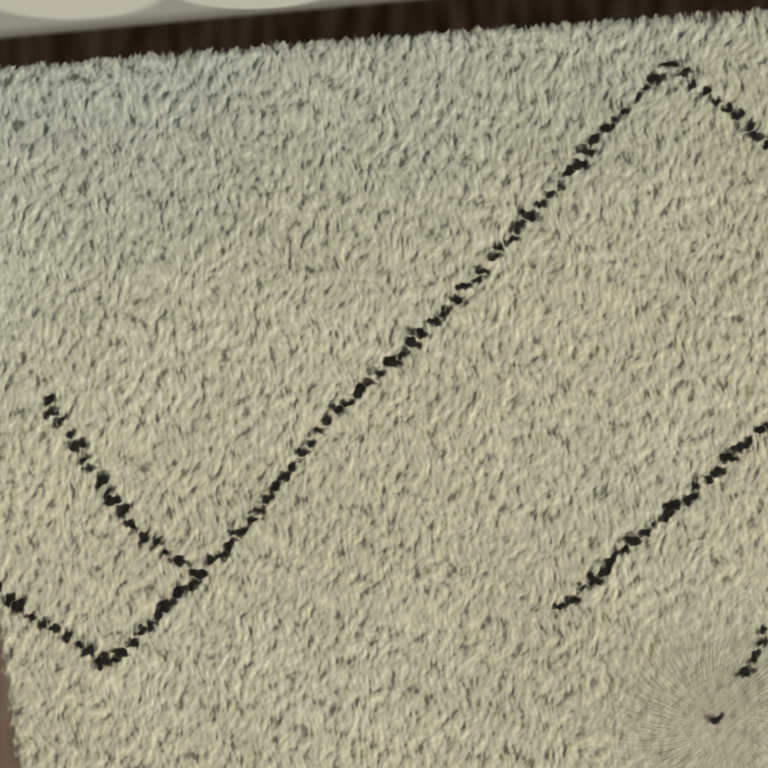
Reproduce this texture procedurally as a Shadertoy shader.

```glsl
// A cream shag rug seen from above, with broken dark zigzag lines, on a dark floor.
// The pile is stretched, warped gradient noise lit from one side; the lines are
// polylines split into cells, each cell holding one jittered, ragged ellipse.

vec2 hash2(vec2 p) {
    vec3 q = fract(vec3(p.xyx) * vec3(0.1031, 0.1030, 0.0973));
    q += dot(q, q.yzx + 33.33);
    return fract((q.xx + q.yz) * q.zy);
}

float cornerSlope(vec2 cell, vec2 offset) {
    float angle = 6.2832 * hash2(cell + 200.0).x;
    return dot(vec2(cos(angle), sin(angle)), offset);
}

float gradientNoise(vec2 p) {
    vec2 i = floor(p), f = p - i;
    vec2 w = f * f * f * (f * (f * 6.0 - 15.0) + 10.0);
    vec2 e = vec2(1, 0);
    return mix(mix(cornerSlope(i, f), cornerSlope(i + e, f - e), w.x),
               mix(cornerSlope(i + e.yx, f - e.yx), cornerSlope(i + 1.0, f - 1.0), w.x), w.y);
}

mat2 rotation(float a) {
    return mat2(cos(a), -sin(a), sin(a), cos(a));
}

// Height of the pile: short leaning tufts with crossing finer strands over them
float pileHeight(vec2 p) {
    vec2 q = p + 0.009 * vec2(gradientNoise(p * 21.0), gradientNoise(p * 19.0 + 40.0));
    vec2 tuft = rotation(-0.42) * q;
    vec2 strand = rotation(0.12) * q;
    return 0.9 * gradientNoise(tuft * vec2(92, 47))
         + 0.6 * gradientNoise(strand * vec2(165, 80) + 11.0)
         + 0.35 * gradientNoise(tuft * vec2(240, 130) + 27.0);
}

// Signed distance to the knots strung between a and b
float knots(vec2 p, vec2 a, vec2 b, float seed) {
    float len = length(b - a), count = max(1.0, floor(len / 0.0175));
    vec2 along = (b - a) / len, across = vec2(-along.y, along.x);
    float nearest = floor(dot(p - a, along) / len * count);
    float d = 1.0;
    for (float k = -1.0; k <= 1.0; k++) {
        float id = nearest + k;
        if (id < 0.0 || id >= count) continue;
        vec2 r = hash2(vec2(id, seed * 17.0)), s = hash2(vec2(id + 60.0, seed * 17.0));
        vec2 centre = a + along * len * (id + 0.5 + 0.4 * (r.x - 0.5)) / count
                    + across * 0.008 * (r.y - 0.5);
        vec2 q = rotation(0.35 + 1.5 * (s.x - 0.5)) * (p - centre);
        vec2 radius = vec2(0.0105, 0.0056) * mix(0.55, 1.15, s.y);
        d = min(d, (length(q / radius) - 1.0) * radius.y);
    }
    return d;
}

// Zigzag lines; the joints between separate strokes are skipped
float zigzag(vec2 p) {
    const vec2 path[20] = vec2[20](
        vec2(1.01, 0.805), vec2(0.87, 0.922), vec2(0.71, 0.74), vec2(0.612, 0.629),
        vec2(0.488, 0.508), vec2(0.417, 0.447), vec2(0.345, 0.342), vec2(0.241, 0.232),
        vec2(0.137, 0.134), vec2(-0.01, 0.237),
        vec2(0.055, 0.486), vec2(0.163, 0.323), vec2(0.243, 0.26),
        vec2(0.722, 0.203), vec2(0.846, 0.31), vec2(1.01, 0.455),
        vec2(1.0, 0.19), vec2(0.968, 0.113),
        vec2(0.925, 0.067), vec2(0.941, 0.058));
    float d = 1.0;
    for (int i = 0; i < 19; i++) {
        if (i == 9 || i == 12 || i == 15 || i == 17) continue;
        d = min(d, knots(p, path[i], path[i + 1], float(i + 1)));
    }
    return d;
}

vec3 surroundings(vec2 p, float px) {
    // Dark boards, with a lighter floor at the lower left
    float grain = gradientNoise(p * vec2(45, 12));
    vec3 col = vec3(0.15, 0.115, 0.09) + 0.09 * grain;
    col = mix(vec3(0.40, 0.34, 0.28) + 0.08 * grain, col, smoothstep(0.3, 0.5, p.y));
    // Grey ledge and two pale cushions along the top
    float ledge = p.y - 0.949 - 0.092 * p.x;
    vec3 ledgeColour = mix(vec3(0.40, 0.39, 0.34), vec3(0.57, 0.56, 0.50), smoothstep(0.0, 0.018, ledge));
    col = mix(col, ledgeColour, smoothstep(-0.004, 0.004 + px, ledge));
    float cushion = min(length((p - vec2(0.09, 1.012)) / vec2(0.13, 0.039)),
                        length((p - vec2(0.325, 1.014)) / vec2(0.11, 0.027)));
    return mix(col, vec3(0.72, 0.71, 0.64), 1.0 - smoothstep(0.86, 1.05, cushion));
}

void mainImage(out vec4 fragColor, in vec2 fragCoord) {
    vec2 p = fragCoord / iResolution.xy;
    float px = 1.0 / iResolution.y;

    // Pile shading: height plus side light, with dark crevices
    float h = pileHeight(p);
    float relief = h - pileHeight(p + vec2(0.0035, -0.0025));
    float shade = 0.66 + 0.13 * h + 0.09 * relief - 0.15 * smoothstep(0.12, 0.7, -h);

    // Fine strands swirling out in the lower right corner
    vec2 fan = p - vec2(0.94, 0.06);
    float reach = length(fan);
    float swirl = atan(fan.y, fan.x) + 2.5 * reach;
    float strands = gradientNoise(vec2(swirl * 30.0, reach * 50.0)) * smoothstep(0.0, 0.08, reach)
                  + 0.6 * gradientNoise(rotation(0.7) * p * vec2(60, 190));
    float patchMask = 1.0 - smoothstep(0.07, 0.20, reach + 0.03 * h);
    shade = mix(shade, 0.61 + 0.14 * strands + 0.06 * h, 0.85 * patchMask);

    // Broad light: cool and dim at the top, warm through the middle
    shade += 0.03 * gradientNoise(p * 5.0 + 3.0) + 0.03 * gradientNoise(p * 13.0)
           - 0.04 * smoothstep(0.55, 0.95, p.y);
    float warmth = smoothstep(0.95, 0.25, p.y - 0.35 * p.x) + 0.3 * gradientNoise(p * 4.0);
    vec3 rug = shade * mix(vec3(0.99, 1.0, 0.89), vec3(1.03, 1.0, 0.835), clamp(warmth, 0.0, 1.0));

    // Dark knots with ragged outlines and a faint shadow
    vec2 fray = vec2(gradientNoise(p * 95.0 + 70.0), gradientNoise(p * 110.0));
    float d = zigzag(p + 0.006 * fray) + 0.0022 * h;
    rug *= 1.0 - 0.12 * (1.0 - smoothstep(0.0, 0.006, d));
    vec3 knotColour = vec3(0.14, 0.135, 0.115) + 0.06 * h;
    rug = mix(rug, knotColour, 1.0 - smoothstep(-0.0022, 0.0018 + px, d));

    // Fringed rug outline
    float top = 0.913 + 0.086 * p.x - 0.01 * p.x * p.x - p.y;
    float left = p.x - 0.024 + 0.144 * p.y;
    float inside = min(top, left) + 0.008 * h;
    rug *= mix(0.75, 1.0, smoothstep(0.0, 0.016, inside));
    vec3 col = mix(surroundings(p, px), rug, smoothstep(-0.003, 0.003 + px, inside));
    fragColor = vec4(clamp(col, 0.0, 1.0), 1.0);
}
```
